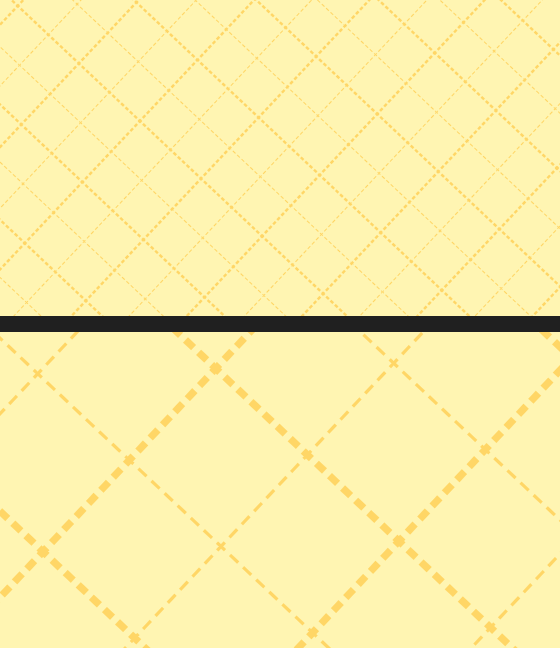
Top: the whole. Bottom: its middle third, enlarged.
Write a Shadertoy shader that draws this pattern.

```glsl
// Tilted square lattice of dashed lines, bold and fine alternating, on pale yellow.

const vec3 GROUND = vec3(1.0, 0.96, 0.70);
const vec3 STITCH = vec3(1.0, 0.84, 0.40);

// Lengths are fractions of the canvas height.
const float CELL = 0.2656;           // distance between bold lines
const float TILT = 0.7558;           // lattice rotation in radians
const vec2 ANCHOR = vec2(-0.0678, 0.1282); // a bold crossing, from the centre
const float BOLD_WIDTH = 0.0077;
const float FINE_WIDTH = 0.0034;
const float DASHES_PER_CELL = 14.0;
const float DASH_FILL = 0.62;        // dash length over dash period

// Signed distance to the nearest multiple of period.
float nearest(float x, float period) {
    return x - period * floor(x / period + 0.5);
}

// Share of a pixel-wide window covered by a centred band.
float bandCoverage(float d, float width, float pixel) {
    float lo = max(d - 0.5 * pixel, -0.5 * width);
    float hi = min(d + 0.5 * pixel, 0.5 * width);
    return clamp((hi - lo) / pixel, 0.0, 1.0);
}

// Parallel dashed lines, with a dash centred on every crossing.
float dashedLines(float across, float along, float width, float pixel) {
    float period = CELL / DASHES_PER_CELL;
    float line = bandCoverage(nearest(across, CELL), width, pixel);
    float dash = bandCoverage(nearest(along, period), period * DASH_FILL, pixel);
    return line * dash;
}

// Dashed lines in both lattice directions.
float dashedGrid(vec2 p, float width, float pixel) {
    return max(dashedLines(p.x, p.y, width, pixel),
               dashedLines(p.y, p.x, width, pixel));
}

void mainImage(out vec4 fragColor, in vec2 fragCoord) {
    float pixel = 1.0 / iResolution.y;
    vec2 p = (fragCoord - 0.5 * iResolution.xy) * pixel - ANCHOR;

    // Rotate into lattice axes.
    float c = cos(TILT);
    float s = sin(TILT);
    vec2 q = vec2(c * p.x - s * p.y, s * p.x + c * p.y);

    // Fine lines run midway between the bold ones.
    float bold = dashedGrid(q, BOLD_WIDTH, pixel);
    float fine = dashedGrid(q + 0.5 * CELL, FINE_WIDTH, pixel);

    fragColor = vec4(mix(GROUND, STITCH, max(bold, fine)), 1.0);
}
```
